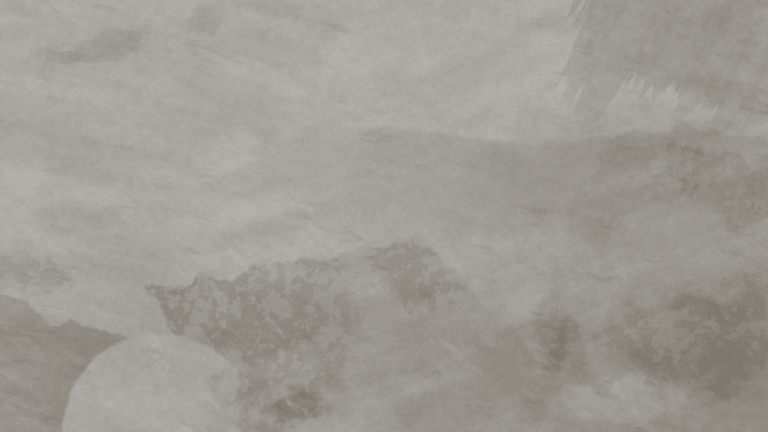
Reproduce this texture procedurally as a WebGL 2 fragment shader.

```glsl
#version 300 es
precision highp float;

uniform vec2 u_resolution;
out vec4 fragColor;

const vec3 DARK = vec3(0.55, 0.533, 0.50);
const vec3 LIGHT = vec3(0.675, 0.665, 0.642);
const float BASE_TONE = 0.95;      // 0 is DARK, 1 is LIGHT
const float STREAK_CONTRAST = 0.85;
const float CLOUD_CONTRAST = 0.50;
const float GRAIN_CONTRAST = 0.15;
const float SPECKLE_CONTRAST = 0.34;
const float SCRATCH_DEPTH = 0.22;
const float STROKE_ANGLE = -0.24;
const float BRISTLE_ANGLE = 1.08;

float hash(vec2 p) {
  vec3 q = fract(vec3(p.xyx) * 0.1031);
  q += dot(q, q.yzx + 33.33);
  return fract((q.x + q.y) * q.z);
}

float valueNoise(vec2 p) {
  vec2 i = floor(p), f = fract(p);
  f = f * f * (3.0 - 2.0 * f);
  float low = mix(hash(i), hash(i + vec2(1, 0)), f.x);
  float high = mix(hash(i + vec2(0, 1)), hash(i + vec2(1, 1)), f.x);
  return mix(low, high, f.y);
}

vec2 turn(vec2 v, float angle) {
  float c = cos(angle), s = sin(angle);
  return vec2(c * v.x + s * v.y, c * v.y - s * v.x);
}

float fbm(vec2 p) {
  float sum = 0.0, weight = 0.5;
  for (int i = 0; i < 6; i++) {
    sum += weight * valueNoise(p);
    p = turn(p, 0.6) * 2.03 + 17.3;
    weight *= 0.56;
  }
  return sum * 0.91;
}

// Noise drawn out along a brush direction
float streaks(vec2 p, float angle, float along, float across) {
  return fbm(turn(p, angle) * vec2(along, across) + 40.0);
}

// Coverage of a shape from its distance, 1 inside
float cover(float d, float softness) {
  return smoothstep(softness, -softness, d);
}

// Ragged elliptical touch of paint
float dab(vec2 p, vec2 centre, vec2 size, float angle, float ragged) {
  float d = length(turn(p - centre, angle) / size) - 1.0;
  return cover(d + ragged * (fbm(p * 14.0 + centre * 9.0) - 0.5), 0.25);
}

void main() {
  vec2 p = gl_FragCoord.xy / u_resolution.y;
  p.x *= 1.7778 * u_resolution.y / u_resolution.x;

  float cloud = fbm(p * 3.5 + 5.0) - 0.5;
  float rough = fbm(p * 17.0 + 21.0) - 0.5;
  float speckle = fbm(p * 60.0 + 8.0);
  float dry = mix(0.35, 1.0, smoothstep(0.34, 0.56, speckle + 0.5 * rough));
  vec2 bent = p + 0.07 * vec2(cloud, fbm(p * 2.3) - 0.5);

  // Broad wash, darker to the right and the bottom
  float tone = BASE_TONE;
  tone -= 0.34 * smoothstep(0.45, 1.45, p.x) * smoothstep(0.80, 0.55, p.y);
  tone -= 0.32 * smoothstep(0.48, 0.12, p.y);
  tone -= 0.14 * smoothstep(1.25, 1.7, p.x);

  // Sweeping strokes and cloudy stains
  float sweep = streaks(bent, STROKE_ANGLE, 3.0, 17.0) - 0.5;
  float climb = streaks(bent, 0.32, 4.0, 20.0) - 0.5;
  tone += STREAK_CONTRAST * mix(sweep, climb, smoothstep(-0.1, 0.1, cloud));
  tone += CLOUD_CONTRAST * cloud;

  // Horizontal band with a crisp upper edge that fades downward
  float ridge = 0.69 + 0.018 * cos(9.8 * (p.x - 0.93)) + 0.04 * rough;
  float depth = ridge - p.y;
  float band = smoothstep(-0.006, 0.016, depth) * exp(-8.0 * max(depth, 0.0));
  tone -= 0.42 * band * smoothstep(0.5, 0.9, p.x) * mix(0.6, 1.0, dry);

  // Bristled corner at the upper right
  float bristle = streaks(p, BRISTLE_ANGLE, 1.6, 30.0) - 0.5;
  float corner = max(1.35 - p.x, 0.79 - p.y - 0.12 * smoothstep(1.5, 1.75, p.x));
  corner = cover(corner + 0.34 * bristle + 0.05 * rough, 0.012);
  tone -= corner * (0.42 + 0.5 * bristle) * smoothstep(0.66, 0.82, p.y);

  // Central block with a rising top edge
  float block = max(p.y - 0.328 - 0.2 * (p.x - 0.35), 0.35 + 0.6 * (0.324 - p.y) - p.x);
  block = max(block, 0.75 * (p.x + p.y - 1.42));
  block = cover(block + 0.07 * rough, 0.008);
  float blockFade = mix(0.38, 1.0, smoothstep(1.02, 0.66, p.x + 0.8 * cloud));
  blockFade = max(blockFade, 0.85 * dab(p, vec2(0.95, 0.38), vec2(0.12, 0.075), -0.7, 1.2));
  blockFade *= smoothstep(-0.04, 0.14, p.y + 0.4 * rough);
  tone -= 0.72 * block * blockFade * dry;

  // Lower left ground, cut by a pale disc
  float disc = length(p - vec2(0.37, 0.0)) - 0.225 + 0.015 * rough;
  float ground = max(p.y - 0.305 + 0.32 * p.x + 0.07 * rough, p.x - 0.40);
  ground = cover(max(ground, -disc), 0.006);
  tone -= 0.66 * ground * mix(0.55, 1.0, dry);
  float pale = 0.8 * cover(disc, 0.006) * smoothstep(0.56, 0.46, p.x + 0.2 * rough);
  tone = mix(tone, 0.88 + 0.5 * sweep, pale);

  // Ragged dabs
  float dabs = 0.58 * dab(p, vec2(1.62, 0.21), vec2(0.27, 0.12), 0.05, 1.3);
  dabs += 0.42 * dab(p, vec2(1.275, 0.24), vec2(0.042, 0.12), -0.08, 1.2);
  dabs += 0.50 * dab(p, vec2(0.04, 0.37), vec2(0.14, 0.045), -0.2, 2.0);
  dabs += 0.40 * dab(p, vec2(1.70, 0.57), vec2(0.17, 0.07), -0.4, 2.4);
  dabs += 0.30 * dab(p, vec2(1.43, 0.56), vec2(0.16, 0.07), 0.5, 2.4);
  dabs += 0.32 * dab(p, vec2(0.26, 0.89), vec2(0.20, 0.035), 0.25, 2.4);
  dabs += 0.40 * dab(p, vec2(0.69, 0.06), vec2(0.07, 0.028), 0.1, 1.4);
  tone -= dabs * dry;
  tone += 0.36 * dab(p, vec2(1.46, 0.08), vec2(0.15, 0.05), 0.08, 1.2);

  // Fine scratches, dark above and soft pale ones below
  float scratch = smoothstep(0.56, 0.74, streaks(bent, STROKE_ANGLE, 9.0, 60.0));
  float scrape = smoothstep(0.52, 0.80, streaks(bent, -0.7, 9.0, 42.0));
  tone -= SCRATCH_DEPTH * scratch * smoothstep(-0.04, 0.14, rough);
  tone += SCRATCH_DEPTH * scrape * smoothstep(0.65, 0.35, p.y) * smoothstep(-0.1, 0.1, rough);

  tone += GRAIN_CONTRAST * (valueNoise(p * 190.0) - 0.5) + SPECKLE_CONTRAST * (speckle - 0.5);
  fragColor = vec4(mix(DARK, LIGHT, clamp(tone, -0.45, 1.2)), 1.0);
}
```
